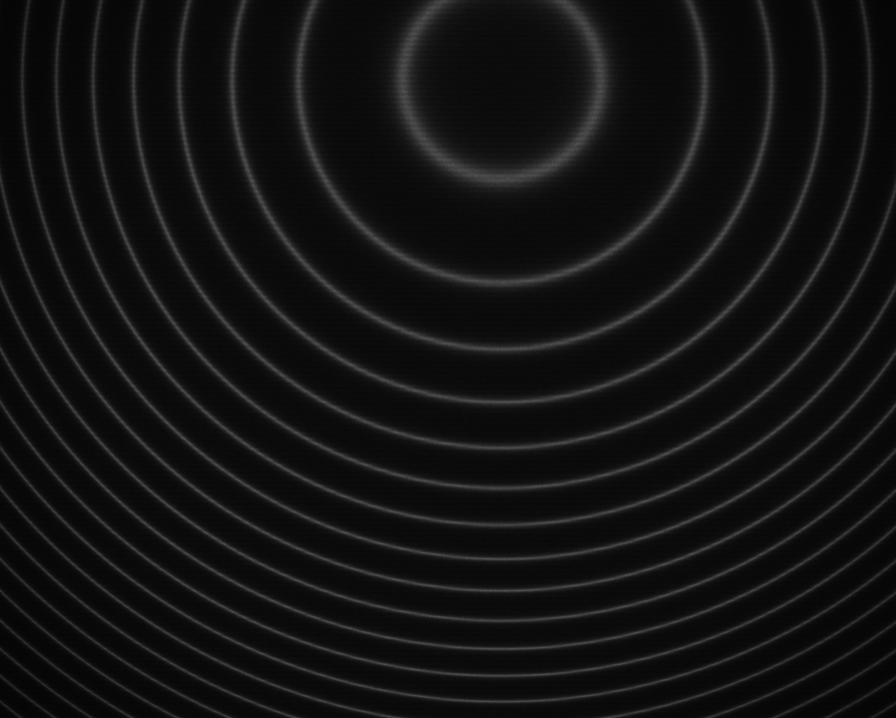
Write a WebGL 1 fragment shader that draws this background.

```glsl
precision highp float;
// Dark interference rings: bright fringes evenly spaced in squared radius,
// shaped by an Airy resonance curve so they thin out with distance.
// Faint scanlines, fine grain and a soft vignette finish the surface.

uniform vec2 u_resolution;

#define RING_CENTER vec2(0.560, 0.889) // fraction of the canvas
#define RING_SPACING 0.06096           // squared radius per ring, in heights
#define RING_PHASE 0.312               // position of the first ring
#define SHARPNESS 34.0                 // higher gives thinner rings
#define RING_GAIN 0.245
#define BASE_LEVEL 0.034
#define SCANLINES 136.67               // lines per canvas height
#define SCAN_DEPTH 0.07
#define GRAIN_CELLS 410.0              // grain cells per canvas height
#define GRAIN_AMOUNT 0.10
#define VIGNETTE 0.55

const float PI = 3.14159265;

float hash(vec2 cell) {
  vec3 p = fract(cell.xyx * 0.1031);
  p += dot(p, p.yzx + 33.33);
  return fract((p.x + p.y) * p.z);
}

// Airy transmission of the fringe pattern at a given radius
float fringe(float radius) {
  float s = sin(PI * (radius * radius / RING_SPACING - RING_PHASE));
  return 1.0 / (1.0 + SHARPNESS * s * s);
}

// Average across one pixel to keep the outer rings smooth
float smoothFringe(float radius, float pixel) {
  float sum = 0.0;
  for (int i = -1; i <= 1; i++) {
    sum += fringe(radius + float(i) * pixel / 3.0);
  }
  return sum / 3.0;
}

void main() {
  float pixel = 1.0 / u_resolution.y;
  vec2 pos = gl_FragCoord.xy * pixel;
  vec2 canvas = u_resolution * pixel;

  // Rings
  float radius = length(pos - RING_CENTER * canvas);
  float light = BASE_LEVEL + RING_GAIN * smoothFringe(radius, pixel);

  // Vignette
  float edge = length(pos - 0.5 * canvas);
  light *= 1.0 - VIGNETTE * smoothstep(0.4, 0.9, edge);

  // Scanlines and grain
  light *= 1.0 + SCAN_DEPTH * sin(2.0 * PI * SCANLINES * pos.y);
  float grain = hash(floor(pos * GRAIN_CELLS)) - 0.5;
  light += grain * GRAIN_AMOUNT * (light + 0.03);

  gl_FragColor = vec4(vec3(light), 1.0);
}
```
